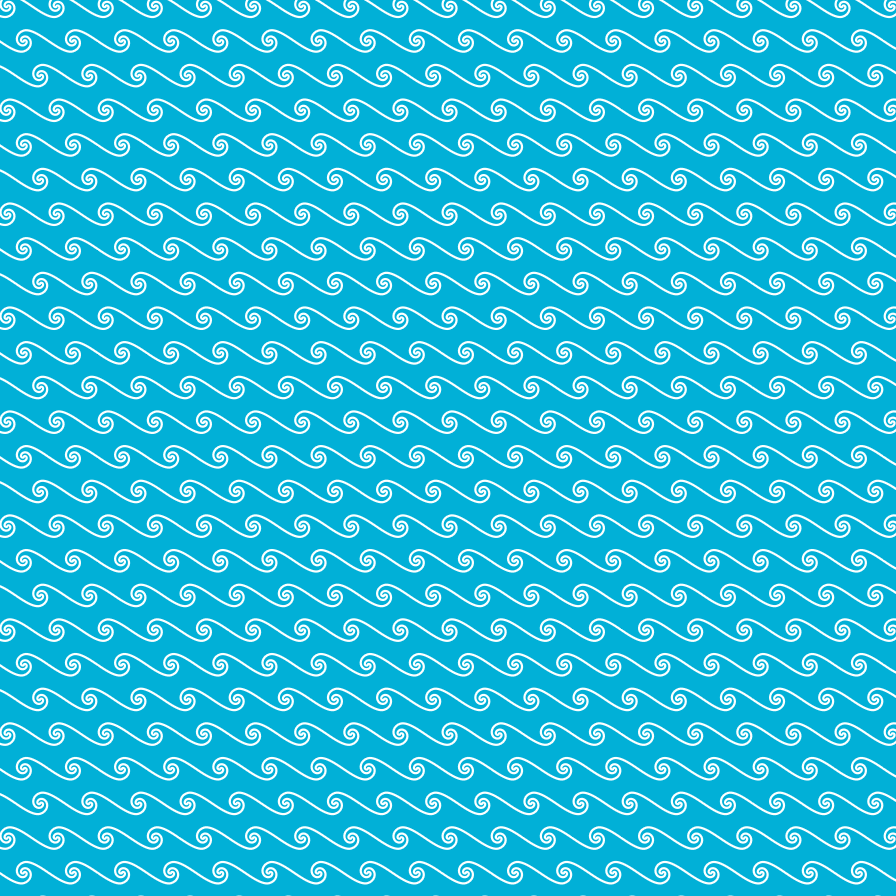
Write a WebGL 2 fragment shader that draws this pattern.

```glsl
#version 300 es
precision highp float;
// Staggered rows of thin white running-wave scrolls on flat turquoise.

uniform vec2 u_resolution;
out vec4 fragColor;

float segmentDistance(vec2 p, vec2 a, vec2 b) {
    vec2 ab = b - a;
    float t = clamp(dot(p - a, ab) / max(dot(ab, ab), 1e-8), 0.0, 1.0);
    return length(p - a - ab * t);
}

// Spiral from the crest (turn = 0) counter-clockwise into the curl centre.
vec2 curlPoint(float turn) {
    float radius = 0.212 * exp(-0.28 * turn) * (1.0 - smoothstep(4.3, 6.5, turn));
    return radius * vec2(-sin(turn), cos(turn));
}

// Cubic slope from the crest down to the point halfway to the next curl.
vec2 slopePoint(float t) {
    float s = 1.0 - t;
    return s * s * s * vec2(0.0, 0.212)
         + 3.0 * s * s * t * vec2(0.13, 0.25)
         + 3.0 * s * t * t * vec2(0.33, 0.115)
         + t * t * t * vec2(0.5, 0.0);
}

// Each wave has half-turn symmetry, so one arm is measured from p and -p.
float waveDistance(vec2 p) {
    float d = 1.0;
    vec2 a = curlPoint(0.0);
    for (int i = 1; i <= 26; i++) {
        vec2 b = curlPoint(6.5 * float(i) / 26.0);
        d = min(d, min(segmentDistance(p, a, b), segmentDistance(-p, a, b)));
        a = b;
    }
    a = slopePoint(0.0);
    for (int i = 1; i <= 12; i++) {
        vec2 b = slopePoint(float(i) / 12.0);
        d = min(d, min(segmentDistance(p, a, b), segmentDistance(-p, a, b)));
        a = b;
    }
    return d;
}

void main() {
    // One unit is one wavelength.
    float wavesAcross = 18.24;
    vec2 p = (gl_FragCoord.xy / u_resolution.y - vec2(0.0266, 0.026)) * wavesAcross;
    float pixel = wavesAcross / u_resolution.y;

    // Rows step sideways by a third of a wave.
    float rowHeight = 0.7055;
    float row = floor(p.y / rowHeight + 0.5);
    p.y -= row * rowHeight;
    p.x += row / 3.0;
    p.x -= floor(p.x + 0.5);

    // Antialiased stroke
    float stroke = clamp(0.5 + (0.0225 - waveDistance(p)) / pixel, 0.0, 1.0);
    vec3 turquoise = vec3(0.005, 0.69, 0.845);
    vec3 white = vec3(0.99, 1.0, 1.0);
    fragColor = vec4(mix(turquoise, white, stroke), 1.0);
}
```
